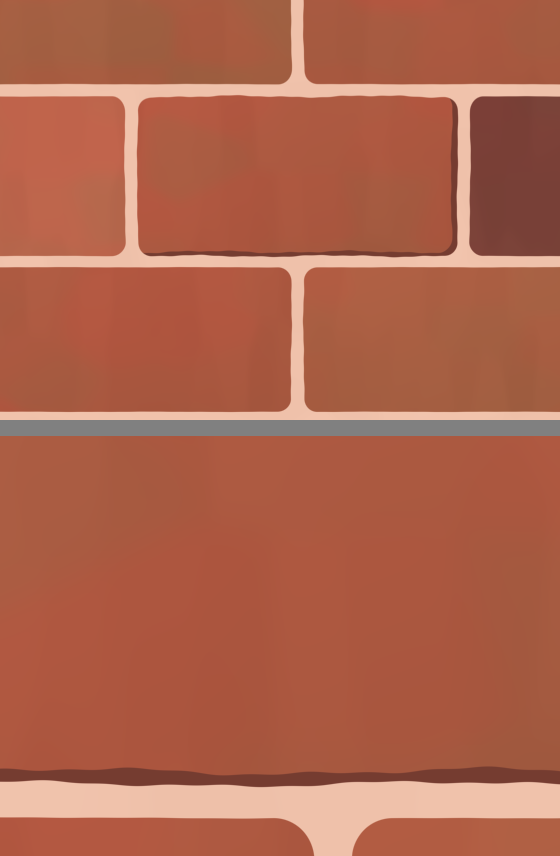
Top: the whole. Bottom: its middle third, enlarged.
This pattern is drawn by a WebGL 1 fragment shader. Its source:

```glsl
precision highp float;
// Painted running-bond brick wall with worn edges, soft colour patches and pale mortar.
uniform vec2 u_resolution;

#define BRICK_PITCH vec2(0.7917, 0.389)
#define WALL_ORIGIN vec2(0.3125, 0.007)
#define JOINT_HALF vec2(0.0150, 0.0135)
#define CORNER_RADIUS 0.032
#define EDGE_WEAR vec2(0.0022, 0.0006)
#define LIP_OFFSET vec2(0.014, -0.010)
#define COURSE_UNEVENNESS 0.049
#define MORTAR_COLOR vec3(0.94, 0.76, 0.67)
#define BRICK_COLOR vec3(0.67, 0.345, 0.25)
#define DARK_COLOR vec3(0.47, 0.26, 0.22)
#define LIP_COLOR vec3(0.46, 0.235, 0.19)
#define PATCH_STRENGTH 0.06

vec2 hash2(vec2 p) {
  return fract(sin(vec2(dot(p, vec2(127.1, 311.7)), dot(p, vec2(269.5, 183.3)))) * 43758.5);
}

// Softened cellular noise: each cell holds a flat tone that blends into its neighbours.
float cellTone(vec2 p) {
  vec2 cell = floor(p);
  float sum = 0.0, weight = 0.0;
  for (int j = -1; j <= 1; j++) {
    for (int i = -1; i <= 1; i++) {
      vec2 c = cell + vec2(float(i), float(j));
      vec2 toSite = c + 0.2 + 0.6 * hash2(c) - p;
      float w = exp(-9.0 * dot(toSite, toSite));
      sum += w * hash2(c + 17.0).x;
      weight += w;
    }
  }
  return sum / weight;
}

// Uneven hand-cut edge from layered sines, roughly -1 to 1.
float edgeWave(float t, float seed) {
  return 0.55 * sin(t * 19.0 + seed * 2.3)
       + 0.30 * sin(t * 47.0 + seed * 4.1)
       + 0.15 * sin(t * 131.0 + seed * 1.7);
}

float roundedBox(vec2 p, vec2 halfSize, float radius) {
  vec2 q = abs(p) - halfSize + radius;
  return length(max(q, 0.0)) + min(max(q.x, q.y), 0.0) - radius;
}

// Rounded brick whose four sides wander independently.
float wornBrick(vec2 p, vec2 halfSize, vec2 wear, float seed) {
  vec2 side = sign(p);
  vec2 wave = vec2(edgeWave(p.y, seed + side.x), edgeWave(p.x, seed + 3.0 * side.y));
  return roundedBox(p, halfSize - wear * wave, CORNER_RADIUS);
}

float isKind(float kind, float wanted) {
  return 1.0 - step(0.5, abs(kind - wanted));
}

void main() {
  vec2 pos = gl_FragCoord.xy / u_resolution.y;
  float blur = 0.8 / u_resolution.y;

  // Running bond: alternate courses shift by half a brick.
  vec2 grid = (pos - WALL_ORIGIN) / BRICK_PITCH;
  grid.y += COURSE_UNEVENNESS * sin(grid.y * 1.5708);
  float course = floor(grid.y);
  grid.x -= 0.5 * (1.0 - mod(course, 2.0));
  vec2 id = floor(grid);
  vec2 local = fract(grid) - 0.5;
  vec2 p = local * BRICK_PITCH;

  // Brick kinds cycle through the wall.
  float kind = mod(id.x + 3.0 * id.y, 7.0);
  float pale = isKind(kind, 2.0);
  float lipped = isKind(kind, 3.0);
  float dark = isKind(kind, 4.0);
  float brown = isKind(mod(kind, 5.0), 0.0);

  // Outline, with heavier wear on the lipped kind.
  vec2 halfSize = 0.5 * BRICK_PITCH - JOINT_HALF;
  vec2 wear = EDGE_WEAR + lipped * vec2(0.0, 0.0026);
  float radius = wornBrick(p, halfSize, wear, kind);
  float brickMask = 1.0 - smoothstep(-blur, blur, radius);

  // Base colour and broad light falling from the upper left.
  vec3 color = BRICK_COLOR;
  color += pale * vec3(0.06, 0.05, 0.045);
  color += brown * vec3(-0.015, 0.02, 0.005);
  color = mix(color, DARK_COLOR, dark);
  float light = local.y - 0.7 * local.x;
  color += (1.0 - dark) * (1.0 - pale) * light * vec3(0.04, 0.01, 0.012);

  // Painted patches: wide blocks and upright strokes.
  float blocks = cellTone(pos * vec2(5.0, 7.0) + kind * 11.0) - 0.5;
  float strokes = cellTone(pos * vec2(15.0, 5.0) + kind * 7.0) - 0.5;
  color += PATCH_STRENGTH * blocks * vec3(0.7, -0.35, -0.1);
  color += PATCH_STRENGTH * strokes * vec3(0.35, 0.25, 0.2);

  // Shadowed lip along the right and bottom edges.
  float face = wornBrick(p + LIP_OFFSET, halfSize, vec2(0.003, 0.004), kind + 5.0);
  color = mix(color, LIP_COLOR, lipped * smoothstep(-blur, blur, face));

  // Mortar with a faint tonal drift.
  vec3 mortar = MORTAR_COLOR + 0.015 * (cellTone(pos * 9.0) - 0.5);
  gl_FragColor = vec4(mix(mortar, color, brickMask), 1.0);
}
```
